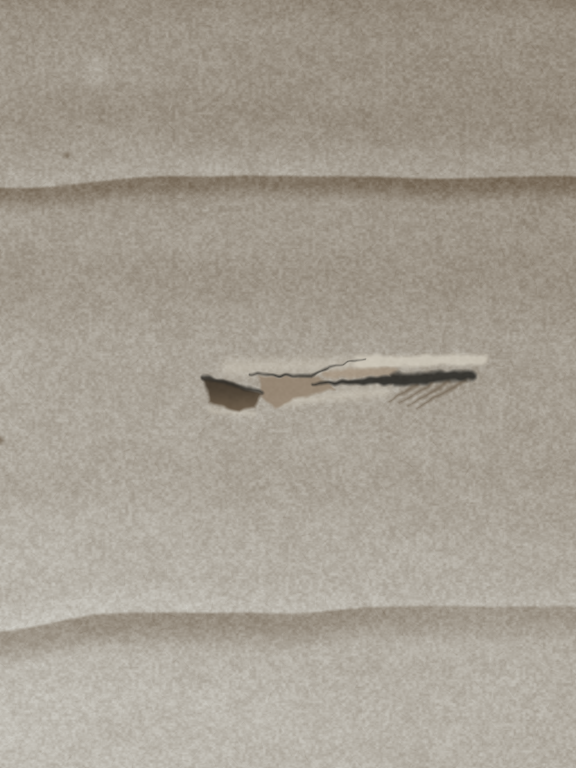
Reproduce this texture procedurally as a Shadertoy shader.

```glsl
const vec3 PAPER_DARK = vec3(0.53, 0.485, 0.425);
const vec3 PAPER_LIGHT = vec3(0.75, 0.735, 0.70);
const vec3 LIP = vec3(0.81, 0.785, 0.73);
const vec3 FLAP = vec3(0.58, 0.515, 0.44);
const vec3 POCKET = vec3(0.36, 0.31, 0.25);
const vec3 INK = vec3(0.17, 0.165, 0.15);
const float GRAIN = 0.42;
const float FIBRE = 0.30;
const float SOFT = 0.003;

float hash(vec2 p) {
    vec3 q = fract(p.xyx * 0.1031);
    q += dot(q, q.yzx + 33.33);
    return fract((q.x + q.y) * q.z);
}

float noise(vec2 p) {
    vec2 i = floor(p), f = fract(p);
    f = f * f * (3.0 - 2.0 * f);
    return mix(mix(hash(i), hash(i + vec2(1, 0)), f.x),
               mix(hash(i + vec2(0, 1)), hash(i + vec2(1, 1)), f.x), f.y);
}

float bell(float d, float width) {
    d /= width;
    return exp(-d * d);
}

// Soft line whose radius tapers from ra to rb
float stroke(vec2 p, vec2 a, vec2 b, float ra, float rb, float soft) {
    vec2 ab = b - a;
    float h = clamp(dot(p - a, ab) / dot(ab, ab), 0.0, 1.0);
    float d = length(p - a - ab * h) - mix(ra, rb, h);
    return 1.0 - smoothstep(-soft, soft, d);
}

float polygon(vec2 p, vec2 v[6]) {
    float d = dot(p - v[0], p - v[0]), side = 1.0;
    for (int i = 0, j = 5; i < 6; j = i, i++) {
        vec2 e = v[j] - v[i], w = p - v[i];
        vec2 b = w - e * clamp(dot(w, e) / dot(e, e), 0.0, 1.0);
        d = min(d, dot(b, b));
        bvec3 c = bvec3(p.y >= v[i].y, p.y < v[j].y, e.x * w.y > e.y * w.x);
        if (all(c) || all(not(c))) side = -side;
    }
    return 1.0 - smoothstep(-SOFT, SOFT, side * sqrt(d));
}

// Short, randomly turned fibres; positive is light
float fibres(vec2 p, float scale) {
    vec2 cell = floor(p * scale), f = fract(p * scale);
    float sum = 0.0;
    for (int k = 0; k < 9; k++) {
        vec2 o = vec2(k % 3 - 1, k / 3 - 1), id = cell + o;
        float angle = 6.2832 * hash(id + 7.0), tone = hash(id + 51.0);
        vec2 c = o + vec2(hash(id), hash(id + 23.0));
        vec2 along = vec2(cos(angle), sin(angle)) * 0.38;
        sum += stroke(f, c - along, c + along, 0.04, 0.01, 0.10) * (tone - 0.55);
    }
    return sum;
}

// Lit crest above, shadow step below
float crease(float d, float depth, float lit, float width) {
    float above = smoothstep(-0.002, 0.003, d) * (1.0 - smoothstep(0.0, 0.055, d));
    float below = (1.0 - smoothstep(-0.003, 0.002, d)) * smoothstep(-width, -0.2 * width, d);
    return lit * above - depth * below;
}

float paperTone(vec2 p) {
    float t = mix(0.87, 0.34, smoothstep(-0.05, 1.0, p.y));
    t += 0.22 * (0.375 - p.x) * (1.3 - 0.5 * p.y);
    t -= 0.13 * bell(p.y - 0.64, 0.04) + 0.11 * bell(p.y - 0.37, 0.05);
    t -= 0.08 * bell(p.y - 0.845, 0.03) + 0.12 * bell(p.y - 1.0, 0.02);
    float wobble = 0.003 * (noise(vec2(p.x * 22.0, 3.0)) - 0.5);
    float upper = 0.755 + 0.015 * smoothstep(0.0, 0.22, p.x)
        + 0.002 * bell(p.x - 0.40, 0.09) - 0.004 * bell(p.x - 0.57, 0.06) + wobble;
    float lower = 0.175 + 0.027 * smoothstep(-0.03, 0.15, p.x)
        + 0.008 * smoothstep(0.36, 0.50, p.x) + wobble;
    t += crease(p.y - upper, 0.55, 0.20, 0.038);
    t += crease(p.y - lower, mix(0.55, 0.30, smoothstep(0.3, 0.7, p.x)), 0.17, 0.058);
    t += 0.10 * (noise(p * vec2(6.0, 22.0)) - 0.5) + 0.10 * (noise(p * 45.0) - 0.5);
    // Smudge and specks
    t += 0.13 * (1.0 - smoothstep(0.010, 0.026, length((p - vec2(0.12, 0.909)) * vec2(1.2, 0.8))));
    t -= 0.5 * bell(length(p - vec2(0.087, 0.798)), 0.004);
    t -= 0.7 * bell(length(p - vec2(0.0, 0.427)), 0.005);
    return t;
}

vec3 tear(vec3 col, vec2 p) {
    vec2 q = p + 0.004 * (vec2(noise(p * 110.0), noise(p * 110.0 + 40.0)) - 0.5);
    // Raised lips
    col = mix(col, LIP, 0.55 * stroke(q, vec2(0.30, 0.521), vec2(0.48, 0.526), 0.010, 0.008, 0.012));
    col = mix(col, LIP, 0.85 * stroke(q, vec2(0.47, 0.529), vec2(0.627, 0.532), 0.008, 0.007, 0.004));
    col = mix(col, LIP, 0.60 * stroke(q, vec2(0.37, 0.477), vec2(0.50, 0.490), 0.006, 0.006, 0.009));
    col = mix(col, LIP, 0.50 * stroke(q, vec2(0.275, 0.466), vec2(0.33, 0.461), 0.003, 0.003, 0.005));
    // Folded flap and open pocket
    col = mix(col, FLAP, 0.9 * polygon(q, vec2[6](vec2(0.337, 0.510), vec2(0.415, 0.509),
        vec2(0.435, 0.494), vec2(0.382, 0.480), vec2(0.358, 0.467), vec2(0.342, 0.484))));
    col = mix(col, FLAP * 1.1, 0.7 * stroke(q, vec2(0.425, 0.513), vec2(0.51, 0.516), 0.005, 0.006, 0.004));
    vec3 inside = mix(POCKET * 1.15, POCKET * 0.8, smoothstep(0.465, 0.50, q.y));
    col = mix(col, inside, polygon(q, vec2[6](vec2(0.265, 0.508), vec2(0.302, 0.501),
        vec2(0.342, 0.487), vec2(0.333, 0.470), vec2(0.312, 0.464), vec2(0.272, 0.475))));
    // Frayed slanting ribs
    for (int i = 0; i < 4; i++) {
        float k = float(i);
        vec2 foot = vec2(0.507 + 0.012 * k, 0.477 - 0.003 * k);
        col = mix(col, POCKET * 1.15, 0.65 * stroke(q, foot, foot + vec2(0.035 + 0.009 * k, 0.022 + 0.005 * k), 0.001, 0.003, 0.003));
    }
    // Dark slit, heaviest at the right
    float ink = stroke(q, vec2(0.408, 0.500), vec2(0.515, 0.505), 0.001, 0.006, SOFT);
    ink = max(ink, stroke(q, vec2(0.515, 0.506), vec2(0.613, 0.511), 0.008, 0.006, 0.004));
    ink = max(ink, 0.8 * stroke(q, vec2(0.266, 0.508), vec2(0.342, 0.489), 0.003, 0.002, SOFT));
    // Hairline crack
    float crack = stroke(q, vec2(0.325, 0.513), vec2(0.404, 0.510), 0.001, 0.002, 0.002);
    crack = max(crack, stroke(q, vec2(0.404, 0.510), vec2(0.428, 0.523), 0.002, 0.001, 0.002));
    crack = max(crack, stroke(q, vec2(0.428, 0.523), vec2(0.475, 0.533), 0.001, 0.0005, 0.002));
    ink = max(ink, crack * (0.5 + 0.5 * noise(p * 120.0)));
    return mix(col, INK, 0.9 * ink);
}

void mainImage(out vec4 fragColor, in vec2 fragCoord) {
    vec2 p = fragCoord / iResolution.y;
    float grain = 0.6 * noise(p * 230.0) + 0.4 * noise(p * vec2(340.0, 420.0) + 9.0) - 0.5;
    float texture_ = GRAIN * grain + FIBRE * (fibres(p, 75.0) + 0.6 * fibres(p + 3.7, 120.0));
    vec3 col = mix(PAPER_DARK, PAPER_LIGHT, paperTone(p) + texture_);
    col = tear(col, p) + 0.02 * grain;
    fragColor = vec4(clamp(col, 0.0, 1.0), 1.0);
}
```
